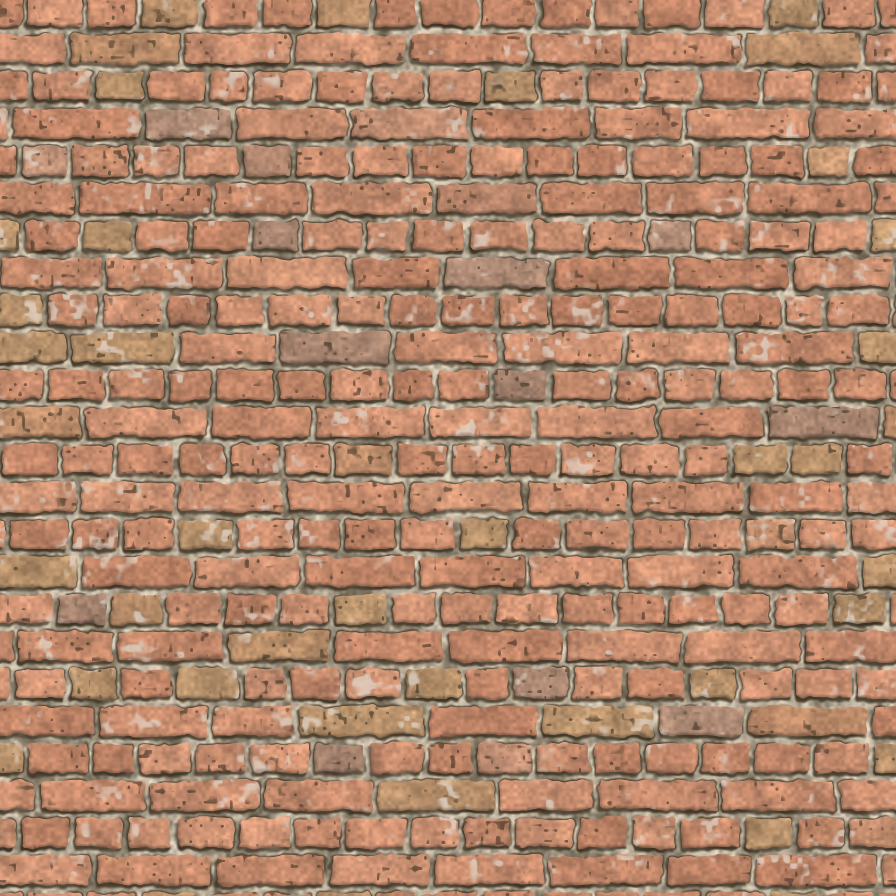
Give the GLSL for this texture, as a Shadertoy shader.

```glsl
// Weathered brick wall: alternating courses of long and short bricks in pale, shadowed mortar.
#define ROWS 24.0
#define LONG_BRICKS 8.0
#define SHORT_BRICKS 16.0
#define ROW_SHIFT 0.19
#define HALF_JOINT vec2(0.0029, 0.0040)
#define CORNER 0.0035
#define WIDTH_JITTER 0.24
#define EDGE_WEAR 0.0042
#define SHADOW_OFFSET vec2(0.0018, 0.0036)
#define SALT 0.60

const vec3 BRICK_LIGHT  = vec3(0.81, 0.58, 0.46);
const vec3 BRICK_DARK   = vec3(0.71, 0.48, 0.37);
const vec3 BRICK_OCHRE  = vec3(0.70, 0.58, 0.42);
const vec3 BRICK_GREY   = vec3(0.61, 0.53, 0.47);
const vec3 MORTAR_LIGHT = vec3(0.80, 0.75, 0.67);
const vec3 MORTAR_DARK  = vec3(0.46, 0.42, 0.35);
const vec3 SHADOW       = vec3(0.23, 0.19, 0.13);
const vec3 SALT_WHITE   = vec3(0.88, 0.83, 0.78);

struct Brick { float dist; vec2 id; };

float hash(vec2 p) {
    vec3 q = fract(p.xyx * 0.1031);
    q += dot(q, q.yzx + 33.33);
    return fract((q.x + q.y) * q.z);
}

// Value noise with n cells across the canvas, wrapping at its borders
float noise(vec2 p, float n) {
    p *= n;
    vec2 i = floor(p), f = fract(p);
    f = f * f * (3.0 - 2.0 * f);
    vec2 a = mod(i, n) + n, b = mod(i + 1.0, n) + n;
    return mix(mix(hash(a), hash(vec2(b.x, a.y)), f.x),
               mix(hash(vec2(a.x, b.y)), hash(b), f.x), f.y);
}

float fbm(vec2 p, float n) {
    return 0.5 * noise(p, n) + 0.3 * noise(p, n * 2.0) + 0.2 * noise(p, n * 4.0);
}

// Position of the i-th vertical joint in a row of n bricks
float jointAt(float i, float row, float n) {
    return i + WIDTH_JITTER * (hash(vec2(mod(i, n) + 7.0, row + 31.0)) - 0.5);
}

// Signed distance to the nearest brick of the cell, and the brick's identity
Brick brickAt(vec2 p) {
    float y = p.y * ROWS - ROW_SHIFT;
    float row = mod(floor(y), ROWS);
    float n = mod(row, 2.0) < 0.5 ? LONG_BRICKS : SHORT_BRICKS;
    float x = p.x * n + hash(vec2(row + 3.0, 57.0));
    float i = floor(x);
    if (x < jointAt(i, row, n)) i -= 1.0;
    else if (x >= jointAt(i + 1.0, row, n)) i += 1.0;
    float left = jointAt(i, row, n), right = jointAt(i + 1.0, row, n);
    vec2 id = vec2(mod(i, n), row);

    vec2 q = vec2((x - 0.5 * (left + right)) / n, (fract(y) - 0.5) / ROWS);
    q.y += q.x * 0.03 * (hash(id + 83.0) - 0.5);
    vec2 halfSize = vec2(0.5 * (right - left) / n, 0.5 / ROWS) - HALF_JOINT;
    halfSize -= 0.0012 * vec2(hash(id + 11.0), hash(id + 19.0));
    q = abs(q) - halfSize + CORNER;
    return Brick(length(max(q, 0.0)) + min(max(q.x, q.y), 0.0) - CORNER, id);
}

// Fired clay: tone per brick, mottling, pits and salt stains
vec3 brickColor(vec2 p, vec2 id) {
    vec2 face = p + vec2(hash(id + 41.0), hash(id + 43.0));
    float kind = hash(id + 61.0);
    vec3 col = mix(BRICK_DARK, BRICK_LIGHT, 0.25 + 0.75 * hash(id + 5.0));
    col = mix(col, BRICK_OCHRE, 0.75 * smoothstep(0.84, 0.94, kind));
    col = mix(col, BRICK_GREY, 0.6 * (1.0 - smoothstep(0.02, 0.07, kind)));
    col *= 0.80 + 0.40 * fbm(face, 45.0);
    col *= 0.90 + 0.20 * noise(face, 240.0);
    float pits = smoothstep(0.76, 0.92, noise(face, 170.0)) * smoothstep(0.35, 0.65, noise(face, 32.0));
    col = mix(col, SHADOW, 0.60 * pits);
    float salt = smoothstep(SALT, SALT + 0.14, fbm(p, 26.0)) * smoothstep(0.45, 0.75, noise(face, 140.0));
    return mix(col, SALT_WHITE, 0.75 * salt);
}

void mainImage(out vec4 fragColor, in vec2 fragCoord) {
    vec2 p = fragCoord / iResolution.xy;
    float pixel = 1.0 / min(iResolution.x, iResolution.y);

    // Crumbled outlines
    vec2 warp = EDGE_WEAR * (vec2(noise(p, 64.0), noise(p + 0.37, 64.0)) - 0.5);
    warp += 0.6 * EDGE_WEAR * (vec2(noise(p, 150.0), noise(p + 0.61, 150.0)) - 0.5);
    Brick brick = brickAt(p + warp);
    float d = brick.dist;
    float lightward = brickAt(p + warp + SHADOW_OFFSET).dist;

    // Mortar with grit, dropped shadows and open cracks along the bricks
    vec3 mortar = mix(MORTAR_DARK, MORTAR_LIGHT, smoothstep(0.15, 0.75, fbm(p, 56.0)));
    mortar *= 0.85 + 0.30 * noise(p, 220.0);
    float dropShadow = 1.0 - smoothstep(-0.0018, 0.0022, lightward);
    float crack = (1.0 - smoothstep(0.0, 0.003, d)) * smoothstep(0.35, 0.65, noise(p, 48.0));
    float shade = max(dropShadow * (0.60 + 0.40 * noise(p, 40.0)), 0.75 * crack);
    mortar = mix(mortar, SHADOW, shade);

    // Brick faces with lit upper rims and dark lower rims
    vec3 clay = brickColor(p, brick.id);
    float rim = smoothstep(-0.0045, 0.0, d);
    float relief = clamp((lightward - d) / 0.004, -1.0, 1.0);
    clay *= 1.0 + rim * (0.16 * relief - 0.12);

    float cover = 1.0 - smoothstep(-0.6 * pixel, 0.6 * pixel, d);
    fragColor = vec4(clamp(mix(mortar, clay, cover), 0.0, 1.0), 1.0);
}
```
